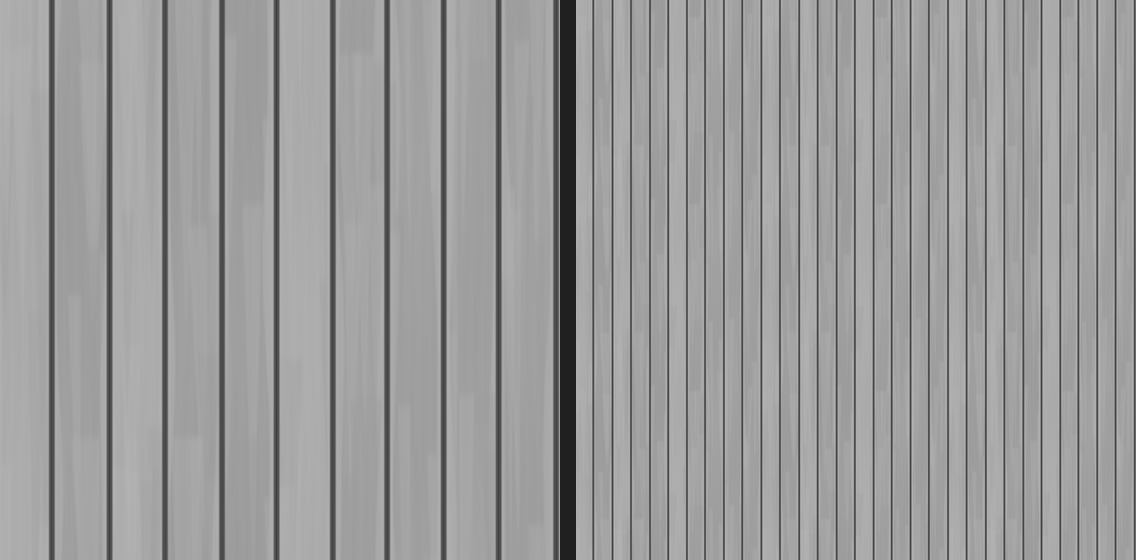
Left, the tile; right, the same tile 3 across and 3 down.
This texture is drawn by a three.js fragment shader. Its source:

```glsl
// Ten grey painted boards standing side by side, parted by narrow dark grooves.
// Each board gets a base tone, paler wavy margins, tapered brush strokes
// and faint sine grain; everything is periodic, so the square tiles.
varying vec2 vUv;

const float TAU = 6.2831853;
const float BOARDS = 10.0;

vec3 hash3(vec2 p) {
  vec3 q = vec3(dot(p, vec2(127.1, 311.7)), dot(p, vec2(269.5, 183.3)), dot(p, vec2(419.2, 371.9)));
  return fract(sin(q) * 43758.545);
}

// Small periodic shift of the groove to the right of board k
float grooveShift(float k) {
  return 0.022 * sin(TAU * k / BOARDS) - 0.009 * cos(TAU * k * 0.5);
}

// Tapered stroke: narrow at its lower end, blunt at its upper end
float stroke(float u, float y, vec3 place, vec3 form) {
  float along = fract(y - place.y + 0.5) - 0.5;
  float reach = 0.2 + 0.27 * form.x;
  float taper = clamp((along + reach) / (2.0 * reach), 0.0, 1.0);
  float halfWidth = (0.07 + 0.2 * form.y) * taper;
  float across = abs(u - place.x - (form.z - 0.5) * 0.45 * along);
  float side = smoothstep(-0.02, 0.025, halfWidth - across);
  float ends = smoothstep(0.0, 0.025, reach - along) * smoothstep(0.0, 0.2, taper);
  return side * ends;
}

void main() {
  // Board under this point, allowing for the shifted grooves
  float s = vUv.x * BOARDS + 0.065;
  float y = vUv.y;
  float k = floor(s);
  k -= step(s, k + grooveShift(k - 1.0));
  k += step(k + 1.0 + grooveShift(k), s);
  float left = k + grooveShift(k - 1.0);
  float right = k + 1.0 + grooveShift(k);
  float u = (s - left) / (right - left);
  float id = mod(k, BOARDS);
  vec3 seed = hash3(vec2(id, 7.0));

  // Base tone: three pale boards among darker ones
  float pale = 1.0 - step(0.5, min(id, min(abs(id - 2.0), abs(id - 5.0))));
  float tone = mix(0.622, 0.672, pale) + 0.016 * (seed.x - 0.5);
  tone += 0.007 * sin(TAU * (y + seed.y));

  // Paler margins with slowly wandering borders
  vec2 wander = sin(TAU * (y + seed.yz)) + 0.4 * sin(TAU * (2.0 * y + seed.zx));
  vec2 margin = vec2(0.12, 0.14) + 0.1 * (seed.xy - 0.4) + 0.055 * wander;
  float rim = max(smoothstep(-0.025, 0.025, margin.x - u),
                  smoothstep(-0.025, 0.025, margin.y - 1.0 + u));
  tone = mix(tone, 0.67, 0.8 * rim);

  // Layered brush strokes, alternately dark and light
  for (int j = 0; j < 8; j++) {
    float n = float(j);
    vec3 place = hash3(vec2(id + 3.0, n + 11.0));
    vec3 form = hash3(vec2(id + 17.0, n + 29.0));
    float paint = mix(0.615, 0.68, mod(n, 2.0)) + 0.018 * pale;
    tone = mix(tone, paint, 0.42 * stroke(u, y, place, form));
  }

  // Faint lengthwise grain
  float bend = sin(TAU * (y + seed.x)) + 0.5 * sin(TAU * (3.0 * y + seed.z));
  tone += 0.003 * sin(u * 31.0 + 1.3 * bend + id * 2.1);
  tone += 0.002 * sin(u * 67.0 - 1.8 * bend + id * 4.7);

  // Groove with a dark core, soft flanks and a thin pale lip
  float d = min(s - left, right - s);
  tone += 0.014 * smoothstep(0.06, 0.075, d) * (1.0 - smoothstep(0.085, 0.115, d));
  float core = 0.24 + 0.07 * smoothstep(0.0, 0.014, d);
  tone = mix(core, tone, smoothstep(0.03, 0.07, d));

  gl_FragColor = vec4(vec3(tone), 1.0);
}
```
